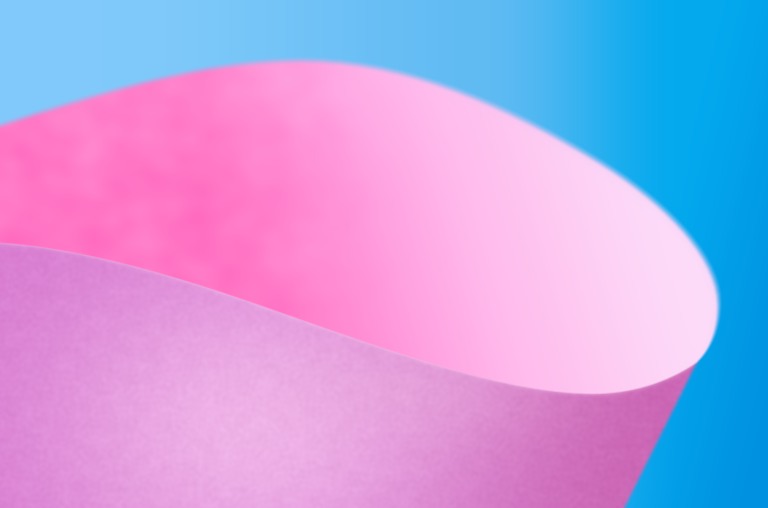
This background is drawn by a Shadertoy shader. Its source:

```glsl
vec2 hashGradient(vec2 cell) {
    vec3 q = fract(cell.xyx * vec3(0.1031, 0.1030, 0.0973));
    q += dot(q, q.yzx + 33.33);
    return 2.0 * fract((q.xx + q.yz) * q.zy) - 1.0;
}

float gradientNoise(vec2 p) {
    vec2 i = floor(p), f = p - i;
    vec2 w = f * f * f * (f * (f * 6.0 - 15.0) + 10.0);
    vec2 x = vec2(1.0, 0.0);
    float low = mix(dot(hashGradient(i), f), dot(hashGradient(i + x), f - x), w.x);
    float high = mix(dot(hashGradient(i + x.yx), f - x.yx), dot(hashGradient(i + 1.0), f - 1.0), w.x);
    return mix(low, high, w.y);
}

vec2 bezier(vec2 a, vec2 b, vec2 c, vec2 d, float t) {
    float s = 1.0 - t;
    return s * s * s * a + 3.0 * s * t * (s * b + t * c) + t * t * t * d;
}

// Adds one boundary curve: field.x is squared distance, field.y the inside sign
void addCurve(vec2 p, vec2 a, vec2 b, vec2 c, vec2 d, inout vec2 field) {
    vec2 start = a;
    for (int i = 1; i <= 16; i++) {
        vec2 end = bezier(a, b, c, d, float(i) / 16.0);
        vec2 e = end - start, w = p - start;
        vec2 off = w - e * clamp(dot(w, e) / dot(e, e), 0.0, 1.0);
        field.x = min(field.x, dot(off, off));
        bvec3 side = bvec3(p.y >= start.y, p.y < end.y, e.x * w.y > e.y * w.x);
        if (all(side) || all(not(side))) field.y = -field.y;
        start = end;
    }
}

// Signed distance to the opening of the rolled sheet
float openingDistance(vec2 p) {
    vec2 leftTop = vec2(0.0, 0.753), crest = vec2(0.593, 0.881), shoulder = vec2(1.186, 0.678);
    vec2 bulge = vec2(1.415, 0.401), corner = vec2(1.372, 0.287), dip = vec2(1.166, 0.225);
    vec2 lipBend = vec2(0.494, 0.405), leftLip = vec2(0.0, 0.522);
    vec2 field = vec2(9.0, 1.0);
    addCurve(p, leftTop, vec2(0.20, 0.817), vec2(0.40, 0.881), crest, field);
    addCurve(p, crest, vec2(0.80, 0.881), vec2(1.00, 0.792), shoulder, field);
    addCurve(p, shoulder, vec2(1.31, 0.601), vec2(1.415, 0.495), bulge, field);
    addCurve(p, bulge, vec2(1.415, 0.355), vec2(1.40, 0.313), corner, field);
    addCurve(p, corner, vec2(1.31, 0.245), vec2(1.24, 0.225), dip, field);
    addCurve(p, dip, vec2(0.98, 0.225), vec2(0.72, 0.327), lipBend, field);
    addCurve(p, lipBend, vec2(0.32, 0.465), vec2(0.15, 0.512), leftLip, field);
    addCurve(p, leftLip, vec2(-0.3, 0.57), vec2(-0.3, 0.66), leftTop, field);
    return field.y * sqrt(field.x);
}

vec3 skyColor(vec2 p) {
    vec3 col = mix(vec3(0.50, 0.79, 0.98), vec3(0.37, 0.73, 0.95), smoothstep(0.2, 1.05, p.x));
    col = mix(col, vec3(0.01, 0.66, 0.93), smoothstep(0.95, 1.36, p.x));
    return mix(col, vec3(0.0, 0.57, 0.88), smoothstep(1.3, 1.65, p.x + 0.25 * (0.6 - p.y)));
}

vec3 insideColor(vec2 p) {
    float s = p.x + 0.3 * (p.y - 0.5);
    vec3 col = mix(vec3(1.0, 0.46, 0.77), vec3(1.0, 0.60, 0.86), smoothstep(0.42, 0.80, s));
    col = mix(col, vec3(1.0, 0.72, 0.92), smoothstep(0.68, 0.98, s));
    col = mix(col, vec3(0.99, 0.86, 0.975), smoothstep(0.85, 1.38, s));
    // Soft mottling on the far left wall
    float mottle = gradientNoise(p * 9.0) + 0.7 * gradientNoise(p * vec2(19.0, 24.0));
    col.yz += vec2(0.065, 0.035) * mottle * (1.0 - smoothstep(0.4, 0.85, p.x));
    return col + vec3(0.0, 0.04, 0.02) * smoothstep(0.6, 0.85, p.y) * (1.0 - smoothstep(0.5, 1.0, p.x));
}

vec3 outsideColor(vec2 p) {
    vec3 col = mix(vec3(0.84, 0.47, 0.81), vec3(0.79, 0.39, 0.70), smoothstep(0.5, 1.3, p.x));
    // Broad sheen across the front
    vec2 q = (p - vec2(0.50, 0.16)) / vec2(0.42, 0.33);
    col = mix(col, vec3(0.94, 0.71, 0.91), 0.95 * exp(-dot(q, q)));
    vec2 r = (p - vec2(0.83, 0.24)) / vec2(0.26, 0.11);
    col = mix(col, vec3(0.91, 0.66, 0.86), 0.55 * exp(-dot(r, r)));
    // Paper grain
    float grain = gradientNoise(p * 95.0) + 0.8 * gradientNoise(p * vec2(28.0, 34.0));
    return col + vec3(0.018, 0.03, 0.022) * grain;
}

void mainImage(out vec4 fragColor, in vec2 fragCoord) {
    vec2 p = fragCoord / iResolution.y;
    float pixel = 1.0 / iResolution.y;
    float opening = openingDistance(p);
    float aboveChord = p.y - 0.6 + 0.228 * p.x;

    vec3 col = skyColor(p);

    // Front wall, bounded by its slanted right side
    float wall = max((p.x - 1.229 - 0.498 * p.y) * 0.895, aboveChord);
    float wallBlur = 0.004 + pixel;
    vec3 front = outsideColor(p);
    front = mix(front, vec3(0.97, 0.82, 0.94), 0.5 * exp(-max(opening, 0.0) / 0.003));
    col = mix(col, front, 1.0 - smoothstep(-wallBlur, wallBlur, wall));

    // Opening: crisp near lip, defocused far rim
    float farRim = smoothstep(-0.05, 0.2, aboveChord);
    float blur = mix(0.001, 0.008, farRim) + 0.7 * pixel;
    vec3 inside = insideColor(p);
    float rim = exp(-abs(opening) / 0.006) * farRim * smoothstep(0.6, 1.1, p.x);
    inside = mix(inside, vec3(0.78, 0.72, 0.95), 0.45 * rim);
    col = mix(col, inside, 1.0 - smoothstep(-blur, blur, opening));

    fragColor = vec4(clamp(col, 0.0, 1.0), 1.0);
}
```
